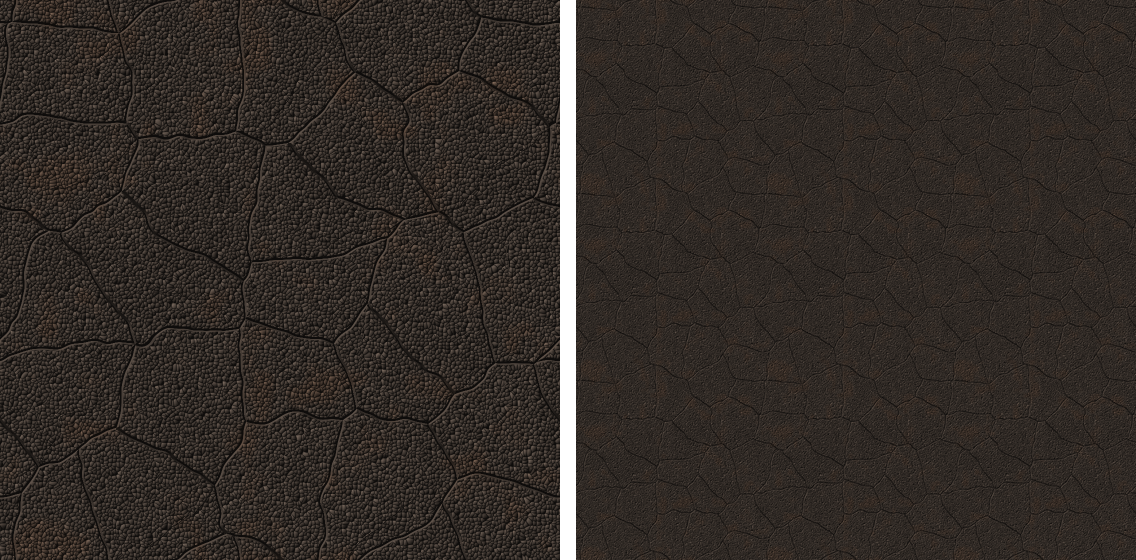
Left, the tile; right, the same tile 3 across and 3 down.
A Shadertoy shader for this texture:

```glsl
// Dark, pebbled hide crossed by a net of thin wandering grooves, lit from the upper left.
// Fine Voronoi domes form the grain; the edges of a coarse, noise-bent Voronoi form the
// grooves. Every lattice wraps at a whole number of cells, so the result tiles.

const float GRAIN_CELLS = 144.0;     // pebbles across the canvas
const float GRAIN_BEND = 0.9;        // irregularity of pebbles, in pebble widths
const float GRAIN_BASE = 0.235;      // brightness of a level pebble top
const float GRAIN_RELIEF = 0.32;     // slope shading of a pebble
const float GRAIN_VARIETY = 0.07;    // brightness spread between pebbles
const float CREVICE_WIDTH = 0.20;    // in pebble widths
const float CREVICE_DARK = 0.38;     // brightness factor deep between pebbles

const float CRACK_CELLS = 5.0;       // plates across the canvas
const float CRACK_HALF_WIDTH = 0.0034;
const float CRACK_BASE = 0.10;       // brightness of a groove wall along the light
const float CRACK_RELIEF = 0.27;     // slope shading of a groove wall

const vec3 GREY_BROWN = vec3(1.00, 0.87, 0.775);
const vec3 WARM_BROWN = vec3(1.07, 0.86, 0.72);
const float DARKEST = 0.055;
const vec2 TO_LIGHT = vec2(-0.7071, 0.7071);
const int SAMPLES = 2;               // antialiasing samples per axis

vec2 hash2(vec2 p) {
    vec2 q = vec2(dot(p, vec2(127.1, 311.7)), dot(p, vec2(269.5, 183.3)));
    return fract(sin(q) * 43758.5453);
}

// Lattice point wrapped to 0 .. period - 1
vec2 wrapCell(vec2 cell, float period) {
    return floor(mod(cell + 0.5, period));
}

// Two channels of periodic value noise, centred on zero
vec2 noise2(vec2 uv, float period, float seed) {
    vec2 p = uv * period;
    vec2 cell = floor(p);
    vec2 f = p - cell;
    f = f * f * (3.0 - 2.0 * f);
    vec2 a = hash2(wrapCell(cell, period) + seed);
    vec2 b = hash2(wrapCell(cell + vec2(1, 0), period) + seed);
    vec2 c = hash2(wrapCell(cell + vec2(0, 1), period) + seed);
    vec2 d = hash2(wrapCell(cell + vec2(1, 1), period) + seed);
    return mix(mix(a, b, f.x), mix(c, d, f.x), f.y) - 0.5;
}

// Periodic Voronoi: xy = offset from the centre, z = distance to the edge, w = cell random
vec4 voronoi(vec2 p, float period, float seed) {
    vec2 cell = floor(p);
    vec2 near = vec2(8.0), next = vec2(8.0);
    float nearDist = 64.0, nextDist = 64.0, id = 0.0;
    for (int y = -1; y <= 1; y++) {
        for (int x = -1; x <= 1; x++) {
            vec2 neighbour = cell + vec2(x, y);
            vec2 rnd = hash2(wrapCell(neighbour, period) + seed);
            vec2 r = neighbour + 0.1 + 0.8 * rnd - p;
            float dist = dot(r, r);
            if (dist < nearDist) {
                next = near; nextDist = nearDist;
                near = r; nearDist = dist;
                id = fract(rnd.x * 7.0 + rnd.y * 13.0);
            } else if (dist < nextDist) {
                next = r; nextDist = dist;
            }
        }
    }
    float edge = dot(0.5 * (near + next), normalize(next - near));
    return vec4(-near, edge, id);
}

// Distance to the nearest groove, in canvas units before correction for the bend
float crackDistance(vec2 uv) {
    vec2 bend = 0.050 * noise2(uv, 7.0, 11.0)
              + 0.019 * noise2(uv, 19.0, 23.0)
              + 0.006 * noise2(uv, 47.0, 37.0);
    return voronoi((uv + bend) * CRACK_CELLS, CRACK_CELLS, 53.0).z / CRACK_CELLS;
}

vec3 hide(vec2 uv) {
    // Pebble grain
    vec2 bend = GRAIN_BEND * noise2(uv, 80.0, 3.0);
    vec4 pebble = voronoi(uv * GRAIN_CELLS + bend, GRAIN_CELLS, 5.0);
    float mottle = noise2(uv, 13.0, 71.0).x + 0.7 * noise2(uv, 34.0, 83.0).x;
    float light = GRAIN_BASE + GRAIN_RELIEF * dot(pebble.xy, TO_LIGHT);
    light += GRAIN_VARIETY * (pebble.w - 0.5) + 0.025 * mottle;
    light *= mix(CREVICE_DARK, 1.0, smoothstep(0.0, CREVICE_WIDTH, pebble.z));

    // Grooves: the slope of the distance tells which wall faces the light
    const float STEP = 0.0008;
    float d = crackDistance(uv);
    vec2 slope = vec2(crackDistance(uv + vec2(STEP, 0)),
                      crackDistance(uv + vec2(0, STEP))) - d;
    slope /= STEP;
    float steepness = max(length(slope), 0.6);
    d /= steepness;
    float facing = -dot(slope / steepness, TO_LIGHT);
    float wall = CRACK_BASE + CRACK_RELIEF * facing;
    float groove = 1.0 - smoothstep(0.6, 1.2, d / CRACK_HALF_WIDTH);
    light = mix(light, wall, groove);

    vec3 tint = mix(GREY_BROWN, WARM_BROWN, smoothstep(0.1, 0.6, mottle));
    return max(light, DARKEST) * tint;
}

void mainImage(out vec4 fragColor, in vec2 fragCoord) {
    vec3 sum = vec3(0.0);
    for (int y = 0; y < SAMPLES; y++) {
        for (int x = 0; x < SAMPLES; x++) {
            vec2 jitter = (vec2(x, y) + 0.5) / float(SAMPLES) - 0.5;
            sum += hide((fragCoord + jitter) / iResolution.xy);
        }
    }
    fragColor = vec4(sum / float(SAMPLES * SAMPLES), 1.0);
}
```
